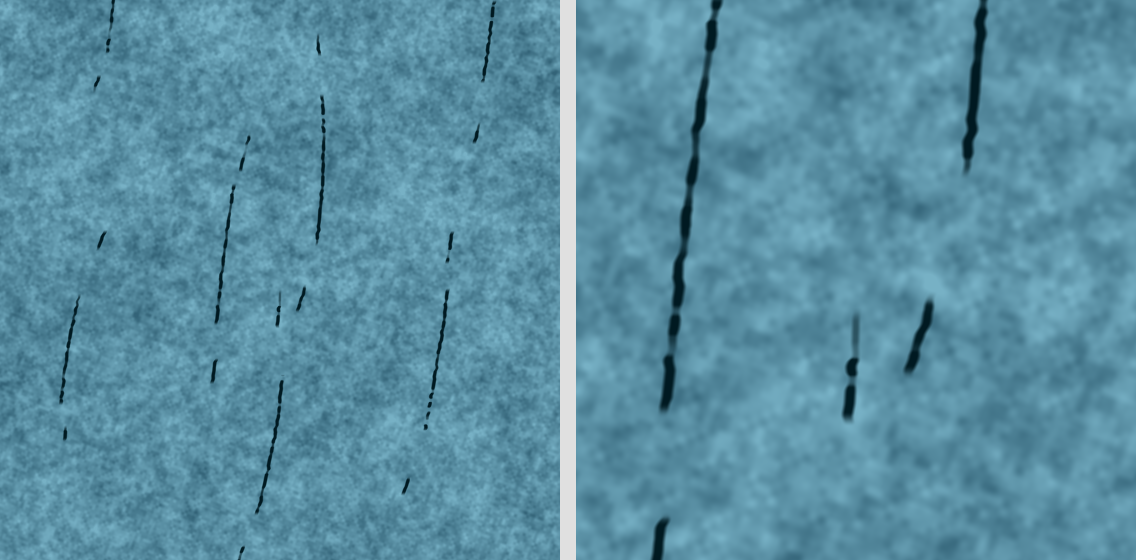
Left: the whole. Right: its middle third, enlarged.
Write a WebGL 1 fragment shader that draws this texture.

```glsl
precision highp float;
// Mottled blue surface crossed by thin, broken, slightly leaning dark cracks.
uniform vec2 u_resolution;

const int TRAILS = 7;
const int FRAGMENTS = 2;
const vec3 DEEP_BLUE = vec3(0.27, 0.47, 0.55);
const vec3 PALE_BLUE = vec3(0.41, 0.63, 0.71);
const vec3 CRACK_INK = vec3(0.0, 0.10, 0.13);

float hash(vec2 p) {
  vec3 q = fract(p.xyx * vec3(0.1031, 0.1030, 0.0973));
  q += dot(q, q.yzx + 33.33);
  return fract((q.x + q.y) * q.z);
}

float valueNoise(vec2 p) {
  vec2 cell = floor(p);
  vec2 f = fract(p);
  f = f * f * (3.0 - 2.0 * f);
  float low = mix(hash(cell), hash(cell + vec2(1.0, 0.0)), f.x);
  float high = mix(hash(cell + vec2(0.0, 1.0)), hash(cell + vec2(1.0, 1.0)), f.x);
  return mix(low, high, f.y);
}

// Noise centred on zero, turned so that its lattice does not line up.
float layer(vec2 p, float frequency, float angle) {
  float c = cos(angle);
  float s = sin(angle);
  vec2 turned = mat2(c, s, -s, c) * p;
  return valueNoise(turned * frequency + 50.0 + angle * 37.0) - 0.5;
}

// Broad clouds, medium blotches and fine grain.
float mottling(vec2 p) {
  return 0.21 * layer(p, 7.0, 0.4)
       + 0.24 * layer(p, 24.0, 1.1)
       + 0.33 * layer(p, 50.0, 2.0)
       + 0.37 * layer(p, 96.0, 2.7)
       + 0.31 * layer(p, 190.0, 3.5);
}

// Ink of one dash on a curve; "broken" from 0 to 1 opens gaps between its beads.
float dash(float across, float along, float halfLength, float seed, float broken, float soft) {
  float beads = valueNoise(vec2(along * 125.0 + 60.0, seed * 7.0 + 3.0));
  float wobble = 0.0024 * (valueNoise(vec2(along * 140.0 + 90.0, seed * 5.0 + 20.0)) - 0.5);
  float ends = 1.0 - smoothstep(halfLength - 0.006, halfLength + 0.003, abs(along));
  float halfWidth = 0.0031 * mix(0.6, 1.0, smoothstep(0.1, 0.7, beads));
  float body = 1.0 - smoothstep(halfWidth - soft, halfWidth + soft, abs(across + wobble));
  float opacity = mix(mix(0.72, 1.0, smoothstep(0.1, 0.5, beads)),
                      smoothstep(0.15, 0.5, beads), broken);
  return body * ends * opacity;
}

// One long crack, frayed towards one end, with short fragments strewn beyond.
float trail(vec2 p, float id, float soft) {
  vec2 centre = vec2((id + 1.2 * hash(vec2(id, 4.0)) - 0.1) / float(TRAILS),
                     fract(id * 0.618 + 0.2 + 0.2 * hash(vec2(id, 9.0))));
  vec2 q = p - centre;
  float lean = mix(0.02, 0.20, hash(vec2(id, 15.0)));
  float bend = mix(-0.40, 0.50, hash(vec2(id, 21.0)));
  float across = q.x - lean * q.y - bend * q.y * q.y;
  float halfLength = mix(0.05, 0.14, hash(vec2(id, 27.0)));
  float frayEnd = hash(vec2(id, 33.0)) < 0.5 ? -1.0 : 1.0;
  float fray = smoothstep(0.1, 0.7, frayEnd * q.y / halfLength);
  float ink = dash(across, q.y, halfLength, id, fray, soft);

  for (int k = 0; k < FRAGMENTS; k++) {
    float seed = id * 5.0 + float(k) + 40.0;
    float side = k == 1 ? 1.0 : -1.0;
    float gap = mix(0.04, 0.13, hash(vec2(seed, 2.0)));
    float fragmentHalf = mix(0.010, 0.036, hash(vec2(seed, 6.0)));
    float along = q.y - side * (halfLength + gap);
    float shift = 0.03 * (hash(vec2(seed, 11.0)) - 0.5) + 0.08 * along;
    float looseness = hash(vec2(seed, 17.0));
    ink = max(ink, dash(across - shift, along, fragmentHalf, seed, looseness, soft));
  }
  return ink;
}

void main() {
  vec2 p = gl_FragCoord.xy / u_resolution.y;
  float soft = max(0.0016, 0.75 / u_resolution.y);

  // Mottled ground
  float tone = 0.545 + 2.08 * mottling(p);
  vec3 color = mix(DEEP_BLUE, PALE_BLUE, clamp(tone, -0.5, 1.4));

  // Cracks
  float ink = 0.0;
  for (int i = 0; i < TRAILS; i++) {
    ink = max(ink, trail(p, float(i), soft));
  }
  color = mix(color, CRACK_INK, ink);

  gl_FragColor = vec4(color, 1.0);
}
```
